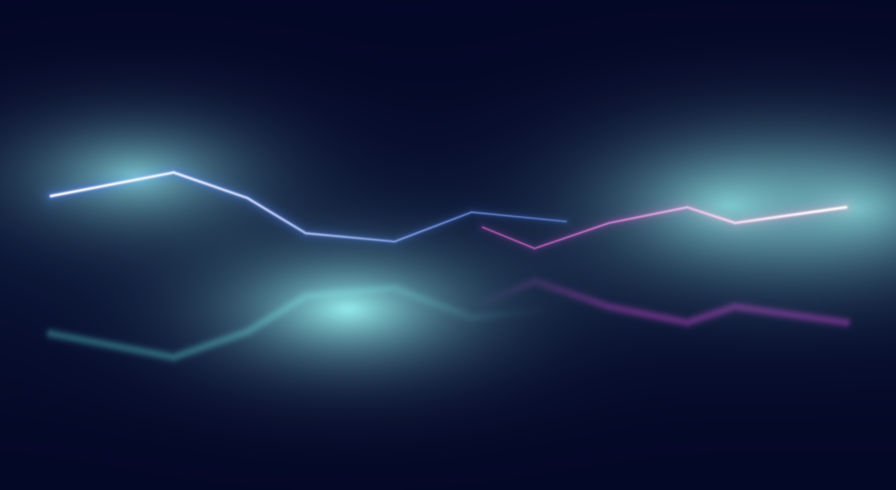
A Shadertoy shader for this background:

```glsl
#define ASPECT 1.837
#define MIRROR_SUM 0.919
#define CORE_WIDTH 0.0034
#define HALO_WIDTH 0.0095
#define BLUR_WIDTH 0.0100
#define NAVY vec3(0.016, 0.028, 0.150)
#define HAZE vec3(0.028, 0.060, 0.185)
#define AQUA vec3(0.570, 0.910, 0.920)
#define BLUE vec3(0.330, 0.510, 0.950)
#define PINK vec3(0.820, 0.300, 0.800)
#define TEAL vec3(0.200, 0.470, 0.530)
#define PURPLE vec3(0.430, 0.150, 0.510)

const vec2 bluePath[7] = vec2[7](
    vec2(0.105, 0.600), vec2(0.356, 0.648), vec2(0.507, 0.596), vec2(0.627, 0.524),
    vec2(0.809, 0.507), vec2(0.967, 0.567), vec2(1.160, 0.548));
// The last point repeats so both paths share one length
const vec2 pinkPath[7] = vec2[7](
    vec2(0.990, 0.536), vec2(1.096, 0.493), vec2(1.249, 0.545), vec2(1.409, 0.577),
    vec2(1.507, 0.545), vec2(1.734, 0.577), vec2(1.734, 0.577));

float segmentDistance(vec2 p, vec2 a, vec2 b) {
    vec2 along = b - a;
    float t = clamp(dot(p - a, along) / max(dot(along, along), 1e-6), 0.0, 1.0);
    return length(p - a - along * t);
}

float pathDistance(vec2 p, vec2 path[7]) {
    float d = 10.0;
    for (int i = 0; i < 6; i++) d = min(d, segmentDistance(p, path[i], path[i + 1]));
    return d;
}

// Elliptical light with a pointed peak and a tail that dies out
float glow(vec2 p, vec2 center, vec2 falloff) {
    vec2 q = (p - center) / falloff;
    float r2 = dot(q, q);
    return exp(0.06 - 0.8 * sqrt(r2 + 0.006) - 0.2 * r2);
}

// Soft bright core inside a coloured halo; power runs from 0 to 1 along the path
vec3 neon(vec3 base, float d, vec3 tint, float power) {
    float q = d / (CORE_WIDTH * mix(0.65, 1.0, power));
    float core = exp(-q * q);
    float halo = exp(-d / (HALO_WIDTH * mix(0.6, 1.0, power)));
    vec3 color = mix(base, max(base, tint), halo * mix(0.30, 0.70, power));
    vec3 coreColor = mix(tint, vec3(1.0), 0.20 + 0.78 * power);
    return mix(color, coreColor, core * mix(0.50, 0.95, power));
}

// Wide blurred stroke for the mirrored paths
vec3 reflection(vec3 base, float d, vec3 tint, float power) {
    float q = d / BLUR_WIDTH;
    return mix(base, tint, exp(-q * q) * power);
}

void mainImage(out vec4 fragColor, in vec2 fragCoord) {
    vec2 p = fragCoord / iResolution.xy * vec2(ASPECT, 1.0);
    vec2 mirrored = vec2(p.x, MIRROR_SUM - p.y);

    // Night backdrop, bluer across the middle
    float band = (p.y - 0.47) / 0.27;
    vec3 color = mix(NAVY, HAZE, exp(-band * band));

    // Mirrored strokes sit beneath the lights
    color = reflection(color, pathDistance(mirrored, bluePath), TEAL,
                       0.62 * (1.0 - smoothstep(0.60, 1.18, p.x)));
    color = reflection(color, pathDistance(mirrored, pinkPath), PURPLE,
                       0.72 * smoothstep(0.90, 1.35, p.x));

    // Lights that screen over one another
    float shade = 1.0 - 0.78 * glow(p, vec2(0.280, 0.640), vec2(0.185, 0.088));
    shade *= 1.0 - 0.98 * glow(p, vec2(0.713, 0.369), vec2(0.200, 0.094));
    shade *= 1.0 - 0.80 * glow(p, vec2(1.495, 0.580), vec2(0.205, 0.106));
    shade *= 1.0 - 0.74 * glow(p, vec2(1.755, 0.575), vec2(0.190, 0.102));
    color = mix(color, AQUA, 1.0 - shade);

    // Strength along each path: blue fades rightward, pink grows rightward
    float bluePower = 1.0 - smoothstep(0.20, 1.15, p.x);
    float pinkPower = smoothstep(1.00, 1.72, p.x);
    color = neon(color, pathDistance(p, bluePath), BLUE, bluePower);
    color = neon(color, pathDistance(p, pinkPath), PINK, pinkPower);

    fragColor = vec4(color, 1.0);
}
```
